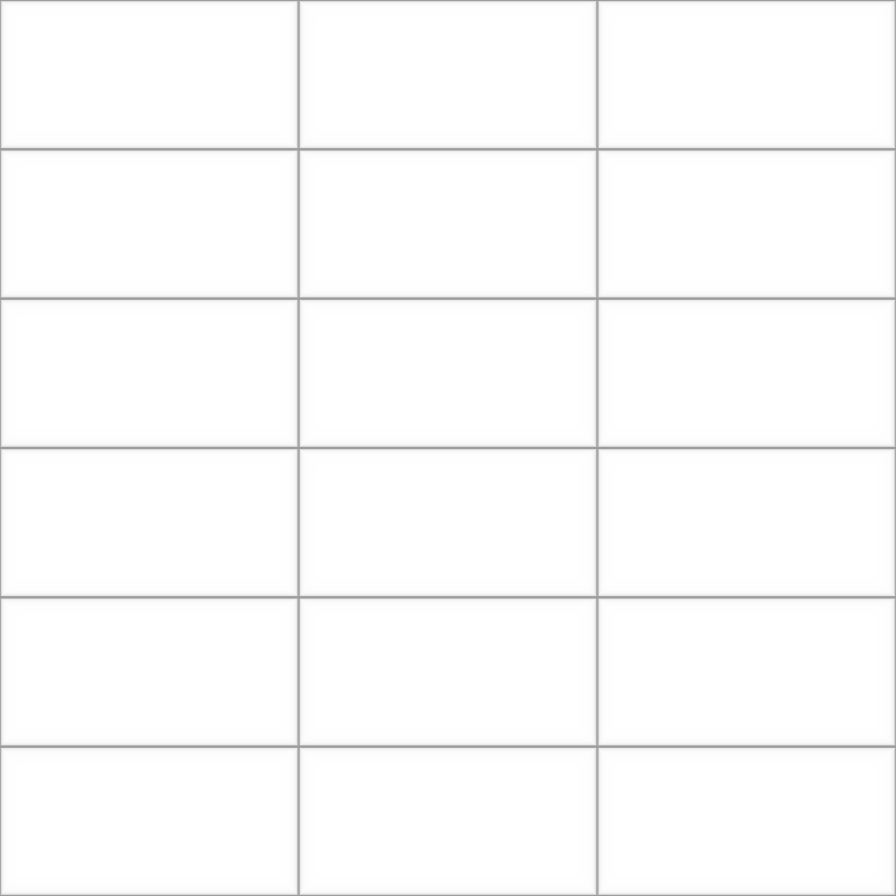
Write a Shadertoy shader that draws this pattern.

```glsl
// White glazed wall tiles in a straight stack, with thin grey grout and softly shaded rims.

const vec2 TILE_COUNT = vec2(3.0, 6.0);      // repeats across and down
const float GROUT_HALF_WIDTH = 0.0013;       // in canvas units
const vec3 GLAZE_COLOR = vec3(1.0);
const vec3 GROUT_COLOR_VERTICAL = vec3(0.66);
const vec3 GROUT_COLOR_HORIZONTAL = vec3(0.61);
const float BEVEL_DEPTH = 0.11;              // dark rim right beside the grout
const float BEVEL_WIDTH = 0.0014;
const float HALO_DEPTH = 0.018;              // faint shade reaching into the tile
const float HALO_WIDTH = 0.008;
const float FAR_SIDE_GAIN = 1.25;            // right and bottom rims are a little darker

// Darkening at a distance from the grout's edge
vec2 rimShade(vec2 edgeDistance) {
    vec2 d = max(edgeDistance - GROUT_HALF_WIDTH, 0.0);
    return BEVEL_DEPTH * exp(-d / BEVEL_WIDTH) + HALO_DEPTH * exp(-d / HALO_WIDTH);
}

void mainImage(out vec4 fragColor, in vec2 fragCoord) {
    vec2 uv = fragCoord / iResolution.xy;
    vec2 pixel = 1.0 / iResolution.xy;

    // Distances to the four sides of the tile, in canvas units
    vec2 tileSize = 1.0 / TILE_COUNT;
    vec2 leftTop = fract(vec2(uv.x, 1.0 - uv.y) * TILE_COUNT) * tileSize;
    vec2 rightBottom = tileSize - leftTop;

    // Glaze with shaded rims
    vec2 shade = max(rimShade(leftTop), FAR_SIDE_GAIN * rimShade(rightBottom));
    vec3 color = GLAZE_COLOR * (1.0 - max(shade.x, shade.y));

    // Grout lines, smoothed over one pixel
    vec2 jointDistance = min(leftTop, rightBottom);
    vec2 grout = clamp((GROUT_HALF_WIDTH - jointDistance) / pixel + 0.5, 0.0, 1.0);
    color = mix(color, GROUT_COLOR_VERTICAL, grout.x);
    color = mix(color, GROUT_COLOR_HORIZONTAL, grout.y);

    fragColor = vec4(color, 1.0);
}
```
